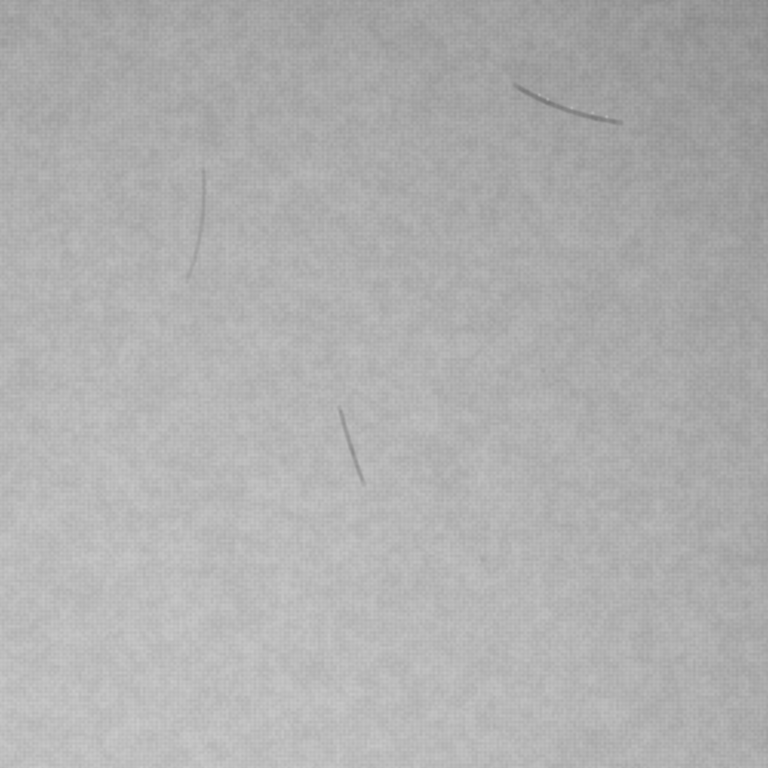
Give the GLSL for this texture, as a three.js fragment shader.

```glsl
// Matte grey sheet, lit from the lower left and shaded toward the upper right.
// Layered value noise and a fine weave give the grain; three soft, curved
// hairs are drawn as tapered Bezier strokes, with pale specks on one of them.
varying vec2 vUv;

const vec3 SHEET_TINT = vec3(1.0);
const float BASE_GREY = 0.743;
const vec2 SLOPE = vec2(0.035, -0.020);
const vec2 FALLOFF = vec2(-0.105, -0.085);

const float BLOTCH_SCALE = 22.0;
const float MOTTLE_SCALE = 70.0;
const float GRAIN_SCALE = 250.0;
const float BLOTCH_AMOUNT = 0.016;
const float MOTTLE_AMOUNT = 0.034;
const float GRAIN_AMOUNT = 0.044;
const float WEAVE_THREADS = 180.0;
const float WEAVE_AMOUNT = 0.007;

const float HAIR_SOFTNESS = 0.0024;
const int HAIR_STEPS = 12;
const int SPECK_COUNT = 5;
const float SPECK_RADIUS = 0.0035;
const float SPECK_LIGHT = 0.10;
const float TAU = 6.28318;

float hash(vec2 p) {
  vec3 q = fract(vec3(p.xyx) * 0.1031);
  q += dot(q, q.yzx + 33.33);
  return fract((q.x + q.y) * q.z);
}

float valueNoise(vec2 p) {
  vec2 cell = floor(p);
  vec2 f = fract(p);
  f = f * f * (3.0 - 2.0 * f);
  float low = mix(hash(cell), hash(cell + vec2(1.0, 0.0)), f.x);
  float high = mix(hash(cell + vec2(0.0, 1.0)), hash(cell + vec2(1.0)), f.x);
  return mix(low, high, f.y);
}

vec2 bezier(vec2 a, vec2 b, vec2 c, float t) {
  return mix(mix(a, b, t), mix(b, c, t), t);
}

// Distance to the curve in x, position along it in y.
vec2 curveDistance(vec2 p, vec2 a, vec2 b, vec2 c) {
  vec2 nearest = vec2(10.0, 0.0);
  vec2 start = a;
  for (int i = 1; i <= HAIR_STEPS; i++) {
    vec2 end = bezier(a, b, c, float(i) / float(HAIR_STEPS));
    vec2 side = end - start;
    float h = clamp(dot(p - start, side) / dot(side, side), 0.0, 1.0);
    float d = length(p - start - side * h);
    if (d < nearest.x) nearest = vec2(d, (float(i) - 1.0 + h) / float(HAIR_STEPS));
    start = end;
  }
  return nearest;
}

// Darkness of one hair: soft across, uneven along, fading at the tips.
float hair(vec2 p, vec2 a, vec2 b, vec2 c, float width) {
  vec2 near = curveDistance(p, a, b, c);
  float body = 1.0 - smoothstep(width - HAIR_SOFTNESS, width + HAIR_SOFTNESS, near.x);
  float tips = smoothstep(0.0, 0.08, near.y) * smoothstep(1.0, 0.94, near.y);
  float uneven = 0.78 + 0.4 * valueNoise(vec2(near.y * 9.0, a.x * 50.0));
  return body * mix(0.5, 1.0, tips) * uneven;
}

// Pale specks scattered along the upper edge of a hair.
float specks(vec2 p, vec2 a, vec2 b, vec2 c) {
  float light = 0.0;
  for (int i = 0; i < SPECK_COUNT; i++) {
    float n = float(i);
    float t = 0.18 + 0.15 * (n + hash(vec2(n, 4.0)));
    vec2 spot = bezier(a, b, c, t) + vec2(0.0, 0.003 + 0.003 * hash(vec2(n, 9.0)));
    float strength = 0.4 + 0.6 * hash(vec2(n, 2.0));
    light += strength * (1.0 - smoothstep(0.0, SPECK_RADIUS, length(p - spot)));
  }
  return light;
}

float dust(vec2 p, vec2 center, float radius) {
  return 1.0 - smoothstep(radius * 0.2, radius, length(p - center));
}

void main() {
  vec2 p = vUv;

  // Broad light
  float grey = BASE_GREY + dot(SLOPE, p) + dot(FALLOFF, p * p);

  // Sheet texture
  grey += BLOTCH_AMOUNT * (valueNoise(p * BLOTCH_SCALE) - 0.5);
  grey += MOTTLE_AMOUNT * (valueNoise(p * MOTTLE_SCALE + 17.0) - 0.5);
  grey += GRAIN_AMOUNT * (valueNoise(p * GRAIN_SCALE + 41.0) - 0.5);
  vec2 threads = sin(p * WEAVE_THREADS * TAU);
  grey += WEAVE_AMOUNT * (threads.x + threads.y);

  // Hairs
  vec2 topA = vec2(0.671, 0.889);
  vec2 topB = vec2(0.728, 0.852);
  vec2 topC = vec2(0.809, 0.840);
  grey -= 0.135 * hair(p, topA, topB, topC, 0.0030);
  grey -= 0.070 * hair(p, vec2(0.264, 0.788), vec2(0.272, 0.710), vec2(0.244, 0.634), 0.0025);
  grey -= 0.140 * hair(p, vec2(0.442, 0.470), vec2(0.455, 0.419), vec2(0.474, 0.369), 0.0026);
  grey += SPECK_LIGHT * specks(p, topA, topB, topC);

  // Faint dust
  grey -= 0.060 * dust(p, vec2(0.630, 0.273), 0.0080);
  grey -= 0.050 * dust(p, vec2(0.707, 0.518), 0.0050);

  gl_FragColor = vec4(SHEET_TINT * grey, 1.0);
}
```
